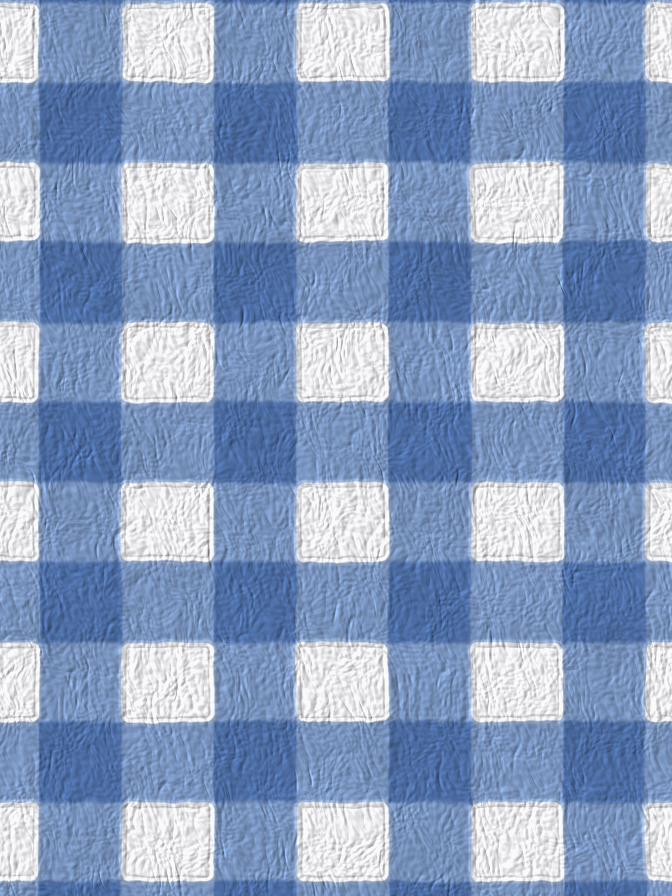
Give the GLSL for this pattern, as a WebGL 2 fragment shader.

```glsl
#version 300 es
precision highp float;
// Blue and white gingham painted on crumpled, embossed paper.

uniform vec2 u_resolution;
out vec4 fragColor;

// All lengths are fractions of the canvas height.
#define PERIOD vec2(0.1949, 0.1784)     // repeat of the check
#define FIRST_WHITE vec2(-0.0077, 0.2389) // centre of one white patch
#define WHITE_HALF vec2(0.0515, 0.0442) // half size of a white patch
#define CORNER 0.009                    // rounding of white patches
#define WOBBLE 0.0030                   // unevenness of painted edges
#define RELIEF 1.0                      // strength of the paper texture
#define RIM 0.17                        // height of the embossed rims
#define LIGHT_STEP 0.0015               // slope sampling distance
#define WHITE vec3(0.915, 0.915, 0.925)
#define MID_BLUE vec3(0.465, 0.570, 0.735)
#define DARK_BLUE vec3(0.295, 0.420, 0.630)

vec2 hashGradient(vec2 cell) {
    vec3 h = fract(vec3(cell.xyx) * vec3(0.1031, 0.1030, 0.0973));
    h += dot(h, h.yzx + 33.33);
    float angle = 6.2832 * fract((h.x + h.y) * h.z);
    return vec2(cos(angle), sin(angle));
}

float gradientNoise(vec2 p) {
    vec2 i = floor(p), f = fract(p);
    vec2 u = f * f * f * (f * (f * 6.0 - 15.0) + 10.0);
    vec2 e = vec2(1.0, 0.0);
    float a = dot(hashGradient(i), f);
    float b = dot(hashGradient(i + e.xy), f - e.xy);
    float c = dot(hashGradient(i + e.yx), f - e.yx);
    float d = dot(hashGradient(i + e.xx), f - e.xx);
    return mix(mix(a, b, u.x), mix(c, d, u.x), u.y);
}

// Signed distances past the patch sides, with hand-painted unevenness.
vec2 sideDistance(vec2 p) {
    vec2 cell = (p - FIRST_WHITE) / PERIOD;
    vec2 q = (cell - floor(cell + 0.5)) * PERIOD;
    vec2 slow = vec2(gradientNoise(p * 9.0), gradientNoise(p * 9.0 + 47.0));
    vec2 fine = vec2(gradientNoise(p * 38.0 + 11.0), gradientNoise(p * 62.0 + 83.0));
    return abs(q) - WHITE_HALF + WOBBLE * (slow + fine * vec2(0.3, 0.8));
}

float roundedBox(vec2 side) {
    vec2 s = side + CORNER;
    return length(max(s, 0.0)) + min(max(s.x, s.y), 0.0) - CORNER;
}

float bump(float x, float width) {
    return exp(-x * x / (width * width));
}

// Crumpled fibres: stretched, ridged noise with scattered creases.
float paperHeight(vec2 p) {
    vec2 w = p + 0.012 * vec2(gradientNoise(p * 22.0), gradientNoise(p * 22.0 + 31.0));
    vec2 v = vec2(w.x + 0.22 * w.y, w.y);
    float fibres = abs(gradientNoise(v * vec2(75.0, 32.0)));
    fibres += 0.5 * abs(gradientNoise(v * vec2(135.0, 72.0) + 19.0));
    fibres += 0.3 * gradientNoise(w * 190.0);
    float crease = bump(gradientNoise(v * vec2(46.0, 20.0) + 7.0), 0.07);
    float scattered = smoothstep(0.02, 0.35, gradientNoise(p * 27.0 + 63.0));
    return fibres - 0.35 * crease * scattered;
}

// Paper plus raised rims and grooves pressed along the patch edges.
float surfaceHeight(vec2 p) {
    vec2 side = sideDistance(p);
    float box = roundedBox(side);
    float rims = bump(box, 0.0022) - 0.7 * bump(box + 0.0052, 0.0016);
    rims += 0.45 * bump(side.x - 0.001, 0.0020);
    return paperHeight(p) + RIM * rims;
}

void main() {
    vec2 p = gl_FragCoord.xy / u_resolution.y;
    float soft = max(0.0014, 0.8 / u_resolution.y);

    // Overlapping translucent stripes, leaving rounded white gaps.
    vec2 side = sideDistance(p);
    float box = roundedBox(side);
    vec2 stripe = smoothstep(vec2(-soft, -0.003), vec2(soft, 0.003), side);
    float tone = 1.0 + 0.07 * gradientNoise(p * 13.0 + 5.0);
    vec3 paint = mix(MID_BLUE, DARK_BLUE, stripe.x * stripe.y) * tone;
    vec3 color = mix(WHITE, paint, smoothstep(-soft, soft, box));

    // Worn, paler paint and thin grey grooves at the patch edges.
    color = mix(color, WHITE, 0.22 * bump(box - 0.002, 0.0018));
    color *= 1.0 - 0.12 * bump(box + 0.0052, 0.0013);

    // Raking light from the upper left.
    vec2 toLight = vec2(-0.8, 0.6) * LIGHT_STEP;
    float slope = surfaceHeight(p) - surfaceHeight(p + toLight);
    float shade = clamp(1.0 + RELIEF * slope, 0.5, 1.35);
    fragColor = vec4(min(color * shade, vec3(0.98)), 1.0);
}
```
